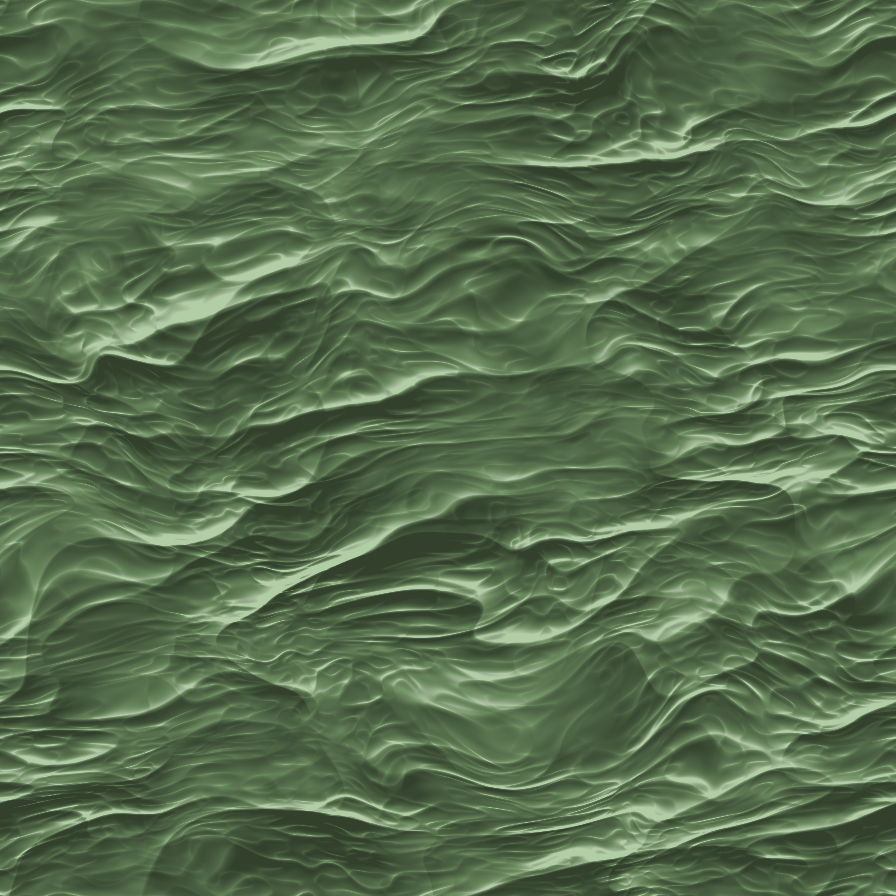
This texture is drawn by a WebGL 1 fragment shader. Its source:

```glsl
precision highp float;
uniform vec2 u_resolution;

vec3 hash(vec3 p) {
  p = fract(p * vec3(0.1031, 0.1030, 0.0973));
  p += dot(p, p.yxz + 33.33);
  return fract((p.xxy + p.yxx) * p.zyx) * 2.0 - 1.0;
}

// Random slope and height at a lattice corner, wrapped on the sheared tile
float corner(vec2 cell, vec2 f, vec2 cells, float rise, float seed) {
  float turns = floor((cell.x + 0.5) / cells.x);
  cell += turns * vec2(-cells.x, rise);
  cell.y = floor(mod(cell.y + 0.5, cells.y));
  vec3 h = hash(vec3(cell, seed));
  return dot(h.xy, f) + 0.5 * h.z;
}

// Tiling noise whose rows climb by "rise" cells across the canvas
float noise(vec2 uv, vec2 cells, float rise, float seed) {
  vec2 p = uv * cells - vec2(0.0, rise * uv.x);
  vec2 i = floor(p), f = p - i;
  vec2 u = f * f * f * (f * (f * 6.0 - 15.0) + 10.0);
  vec2 e = vec2(1.0, 0.0);
  float low = mix(corner(i, f, cells, rise, seed),
                  corner(i + e.xy, f - e.xy, cells, rise, seed), u.x);
  float high = mix(corner(i + e.yx, f - e.yx, cells, rise, seed),
                   corner(i + e.xx, f - e.xx, cells, rise, seed), u.x);
  return mix(low, high, u.y);
}

float ridge(vec2 uv, vec2 cells, float rise, float seed) {
  return max(0.0, 1.0 - 1.6 * abs(noise(uv, cells, rise, seed)));
}

// Crests: a narrow glint above each ridge, a broad shadow below it
float waves(vec2 uv) {
  vec2 cells = vec2(3.0, 7.0);
  float amplitude = 1.2, tone = 0.0, stride = 0.004;
  for (int k = 0; k < 5; k++) {
    float rise = float(k) + 1.0, seed = 11.0 + 7.0 * float(k);
    float here = ridge(uv, cells, rise, seed);
    float above = ridge(uv + stride * vec2(-0.2, 1.0), cells, rise, seed);
    float slope = (here - above) / (stride * cells.y);
    tone += amplitude * slope * (slope > 0.0 ? here * here * here : 0.6 * here);
    cells = floor(cells * 1.9);
    amplitude *= 0.85;
  }
  return tone;
}

// Soft patches and fine streaks under the crests
float wisps(vec2 uv) {
  return 0.8 * noise(uv, vec2(3.0, 5.0), 1.0, 61.0)
       + 0.8 * noise(uv, vec2(11.0, 18.0), 3.0, 67.0)
       + 0.7 * noise(uv, vec2(19.0, 62.0), 6.0, 71.0)
       + 0.5 * noise(uv, vec2(42.0, 120.0), 9.0, 79.0);
}

void main() {
  vec2 uv = gl_FragCoord.xy / u_resolution;

  // Bend the rows so the crests wander
  vec2 bend = vec2(noise(uv, vec2(4.0, 6.0), 0.0, 3.0),
                   noise(uv, vec2(4.0, 5.0), 0.0, 5.0));
  vec2 p = uv + bend * vec2(0.08, 0.06);
  p += 0.02 * vec2(noise(p, vec2(11.0, 15.0), 0.0, 7.0),
                   noise(p, vec2(12.0, 16.0), 0.0, 9.0));

  float gust = clamp(1.0 + 1.2 * noise(uv, vec2(5.0, 8.0), 1.0, 83.0), 0.45, 1.6);
  float tone = clamp(gust * waves(p) + wisps(p), -1.8, 2.6);

  // Deep green to pale green
  vec3 color = vec3(0.31, 0.40, 0.275) * exp(0.26 * tone);
  color += vec3(0.09, 0.02, 0.11) * smoothstep(1.05, 2.3, tone);
  gl_FragColor = vec4(color, 1.0);
}
```
